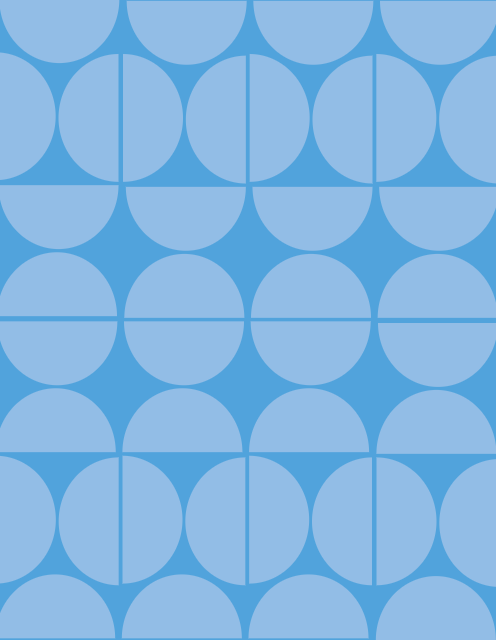
This pattern is drawn by a Shadertoy shader. Its source:

```glsl
const float CANVAS_HEIGHT = 768.0;       // design units from top to bottom
const float COLUMN_PITCH = 152.0;
const int COLUMNS = 4;
const vec2 DISC_RADII = vec2(72.0, 76.7);
const vec2 SEAM_NUDGE = vec2(0.8, 2.0);  // offset of the columns past a seam
const vec3 GROUND_BLUE = vec3(0.316, 0.640, 0.863);
const vec3 PALE_BLUE = vec3(0.573, 0.741, 0.902);

const vec2 UP = vec2(0.0, -1.0);
const vec2 DOWN = vec2(0.0, 1.0);
const vec2 LEFT = vec2(-1.0, 0.0);
const vec2 RIGHT = vec2(1.0, 0.0);

// Approximate distance to a half ellipse bulging along a direction
float halfDisc(vec2 p, vec2 radii, vec2 bulge) {
    float ellipse = (length(p / radii) - 1.0) * min(radii.x, radii.y);
    return max(ellipse, -dot(p, bulge));
}

// Row of half discs; columns from the seam onward are nudged
float discRow(vec2 p, vec2 anchor, vec2 bulge, float seam) {
    float d = CANVAS_HEIGHT;
    for (int i = 0; i < COLUMNS; i++) {
        float column = float(i);
        vec2 center = anchor + vec2(column * COLUMN_PITCH, 0.0)
                    + SEAM_NUDGE * step(seam, column);
        d = min(d, halfDisc(p - center, DISC_RADII, bulge));
    }
    return d;
}

// Two rows of upright halves, back to back across the column line
float uprightPair(vec2 p, vec2 anchor, float seam) {
    float rightward = discRow(p, anchor, RIGHT, seam);
    float leftward = discRow(p, anchor + vec2(147.4, 2.0), LEFT, seam);
    return min(rightward, leftward);
}

// Upper block: bowls, uprights, bowls, domes
float upperBlock(vec2 p, float seam) {
    float d = discRow(p, vec2(71.2, -1.0), DOWN, seam);
    d = min(d, uprightPair(p, vec2(-5.2, 139.5), seam));
    d = min(d, discRow(p, vec2(70.2, 222.2), DOWN, seam));
    return min(d, discRow(p, vec2(68.4, 379.4), UP, seam));
}

// Lower block: bowls, domes, uprights, domes
float lowerBlock(vec2 p, float seam) {
    float d = discRow(p, vec2(68.8, 385.6), DOWN, seam);
    d = min(d, discRow(p, vec2(66.9, 542.6), UP, seam));
    d = min(d, uprightPair(p, vec2(-5.0, 623.6), seam));
    return min(d, discRow(p, vec2(66.2, 766.0), UP, seam));
}

void mainImage(out vec4 fragColor, in vec2 fragCoord) {
    // Design space with y running down from the top edge
    float pixel = CANVAS_HEIGHT / iResolution.y;
    vec2 p = vec2(fragCoord.x, iResolution.y - fragCoord.y) * pixel;

    float d = min(upperBlock(p, 1.0), lowerBlock(p, 3.0));
    float coverage = clamp(0.5 - d / pixel, 0.0, 1.0);
    fragColor = vec4(mix(GROUND_BLUE, PALE_BLUE, coverage), 1.0);
}
```
